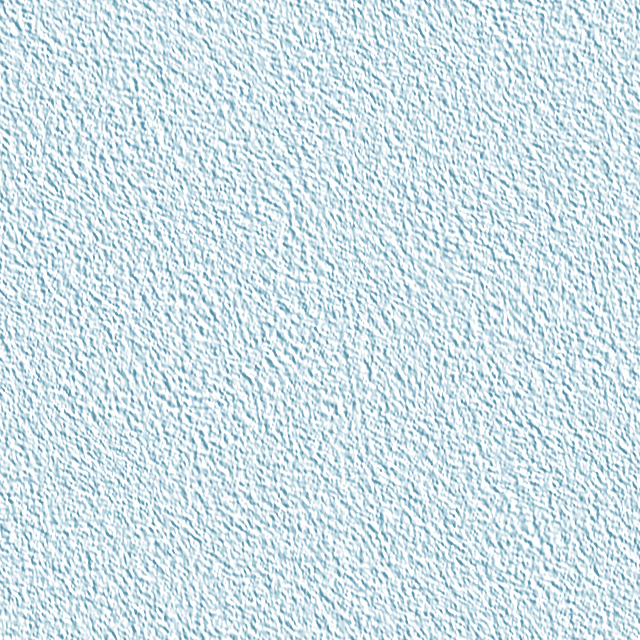
Give the GLSL for this texture, as a Shadertoy shader.

```glsl
const vec3 WHITE = vec3(1.0, 0.995, 0.995);
const vec3 PALE_BLUE = vec3(0.74, 0.85, 0.893);
const vec3 DEEP_BLUE = vec3(0.35, 0.575, 0.665);

const float LIGHT_ANGLE = 0.56;    // across the streaks, in radians
const float ANGLE_SPREAD = 0.36;   // turn between layers
const float EMBOSS_STEP = 0.0038;  // distance between the two height samples
const int LAYERS = 3;
const vec2 FINE_GRAIN = vec2(335.0, 185.0);  // cells across and along streaks
const float COARSENING = 0.75;
const float WARP_SCALE = 8.0;
const float WARP_AMOUNT = 0.014;
const float BASE_SHADE = 0.6;
const float CONTRAST = 3.3;
const float DEEP_RANGE = 1.5;

float hash(vec2 cell) {
    return fract(sin(dot(cell, vec2(127.1, 311.7))) * 43758.5453);
}

float valueNoise(vec2 p) {
    vec2 cell = floor(p);
    vec2 f = fract(p);
    f = f * f * (3.0 - 2.0 * f);
    float bottom = mix(hash(cell), hash(cell + vec2(1.0, 0.0)), f.x);
    float top = mix(hash(cell + vec2(0.0, 1.0)), hash(cell + vec2(1.0, 1.0)), f.x);
    return mix(bottom, top, f.y);
}

// Components of p along a direction and at right angles to it
vec2 turn(vec2 p, float angle) {
    vec2 axis = vec2(cos(angle), sin(angle));
    return vec2(dot(p, axis), dot(p, vec2(-axis.y, axis.x)));
}

// Gently bends the streaks
vec2 bend(vec2 p) {
    vec2 q = p * WARP_SCALE;
    return p + WARP_AMOUNT * vec2(valueNoise(q), valueNoise(q + 37.3));
}

// Stretched noise layers at slightly different angles
float height(vec2 p) {
    float sum = 0.0;
    vec2 grain = FINE_GRAIN;
    for (int i = 0; i < LAYERS; i++) {
        float layer = float(i);
        float angle = LIGHT_ANGLE + ANGLE_SPREAD * (layer - 1.0);
        sum += valueNoise(turn(p, angle) * grain + 19.7 * layer);
        grain *= COARSENING;
    }
    return sum / sqrt(float(LAYERS));
}

void mainImage(out vec4 fragColor, in vec2 fragCoord) {
    vec2 p = bend(fragCoord / iResolution.y);

    // Emboss: height difference toward the light
    vec2 halfStep = 0.5 * EMBOSS_STEP * vec2(cos(LIGHT_ANGLE), sin(LIGHT_ANGLE));
    float relief = height(p + halfStep) - height(p - halfStep);

    // Shade from lit white to shadowed blue
    float shade = BASE_SHADE - CONTRAST * relief;
    vec3 color = mix(WHITE, PALE_BLUE, clamp(shade, 0.0, 1.0));
    color = mix(color, DEEP_BLUE, clamp((shade - 1.0) / DEEP_RANGE, 0.0, 1.0));
    fragColor = vec4(color, 1.0);
}
```
